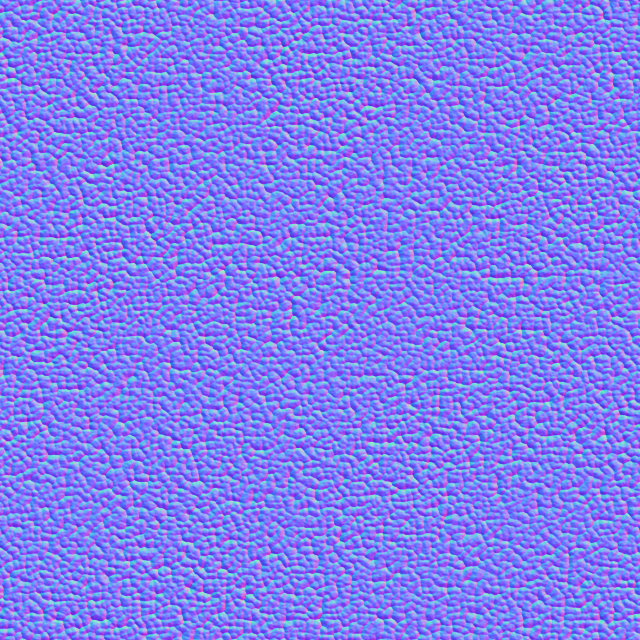
This texture map is drawn by a WebGL 2 fragment shader. Its source:

```glsl
#version 300 es
precision highp float;
// Tangent-space normal map of fine pebbled leather. Soft domes grow around
// jittered cell centres, gradient noise roughens and warps them, and the slope
// of the resulting height field is packed into red, green and blue.

uniform vec2 u_resolution;
out vec4 outColor;

const vec2 GRAINS = vec2(92.0, 97.0);       // grains across and up the canvas
const float SHEAR = -0.06;                  // diagonal drift of the grains
const float STEP = 0.08;                    // slope sampling distance, in grains
const vec2 RELIEF = vec2(0.94, 1.16);       // slope strength along x and y
const vec2 LEAN = vec2(0.22, 0.2);          // steeper right and upper flanks
const vec2 MEAN_SQUARE = vec2(0.1, 0.15);   // keeps the leaning slopes centred

// Two random values in 0..1 for an integer cell.
vec2 hash2(vec2 cell, uint seed) {
    uvec2 q = uvec2(ivec2(cell)) * uvec2(1597u, 3571u);
    uint n = (q.x ^ (q.y << 7)) + seed * 7919u;
    n = (n ^ (n >> 15)) * 73244475u;
    n = (n ^ (n >> 16)) * 73244475u;
    n ^= n >> 16;
    return vec2(n & 65535u, n >> 16) / 65535.0;
}

// Dot product of a random unit gradient with the offset from its lattice corner.
float cornerRamp(vec2 cell, vec2 offset, uint seed) {
    float angle = 6.28319 * hash2(cell, seed).x;
    return dot(vec2(cos(angle), sin(angle)), offset);
}

float gradientNoise(vec2 p, uint seed) {
    vec2 cell = floor(p);
    vec2 f = p - cell;
    vec2 w = f * f * f * (f * (f * 6.0 - 15.0) + 10.0);
    vec2 e = vec2(1.0, 0.0);
    float low = mix(cornerRamp(cell, f, seed),
                    cornerRamp(cell + e.xy, f - e.xy, seed), w.x);
    float high = mix(cornerRamp(cell + e.yx, f - e.yx, seed),
                     cornerRamp(cell + e.xx, f - e.xx, seed), w.x);
    return mix(low, high, w.y);
}

// Rounded domes joined by narrow creases; softness blurs the creases.
float pebbles(vec2 p, float softness) {
    vec2 home = floor(p);
    float total = 0.0;
    for (int y = -1; y <= 1; y++) {
        for (int x = -1; x <= 1; x++) {
            vec2 cell = home + vec2(x, y);
            vec2 toCentre = cell + 0.1 + 0.8 * hash2(cell, 1u) - p;
            float lift = 0.08 * hash2(cell, 2u).x;
            total += exp((lift - dot(toCentre, toCentre)) / softness);
        }
    }
    return softness * log(total + 1e-9);
}

// Leather height at a point measured in grains.
float leatherHeight(vec2 p) {
    vec2 warp = vec2(gradientNoise(p * 0.5, 3u), gradientNoise(p * 0.5, 4u));
    float domes = pebbles(p + 0.35 * warp, 0.1);
    float lumps = gradientNoise(p * 1.45, 5u);
    float pores = gradientNoise(p * 2.6, 6u);
    return 0.7 * domes + 0.13 * lumps + 0.04 * pores;
}

// Uphill direction and steepness by central differences.
vec2 heightGradient(vec2 p, float d) {
    vec2 e = vec2(d, 0.0);
    return vec2(leatherHeight(p + e.xy) - leatherHeight(p - e.xy),
                leatherHeight(p + e.yx) - leatherHeight(p - e.yx)) / (2.0 * d);
}

void main() {
    vec2 uv = gl_FragCoord.xy / u_resolution;
    vec2 p = uv * GRAINS;
    p.x += SHEAR * p.y;

    // Carry the shear into the gradient so that slopes follow the canvas axes.
    vec2 gradient = heightGradient(p, STEP);
    gradient.y += SHEAR * gradient.x;

    // Broad patches of flatter and rougher hide.
    float roughness = 1.0 + 0.25 * gradientNoise(uv * 4.0, 7u);
    vec2 slope = -gradient * RELIEF * roughness;
    slope += LEAN * (slope * slope - MEAN_SQUARE);

    vec3 normal = normalize(vec3(slope, 1.0));
    outColor = vec4(normal * 0.5 + 0.5, 1.0);
}
```
